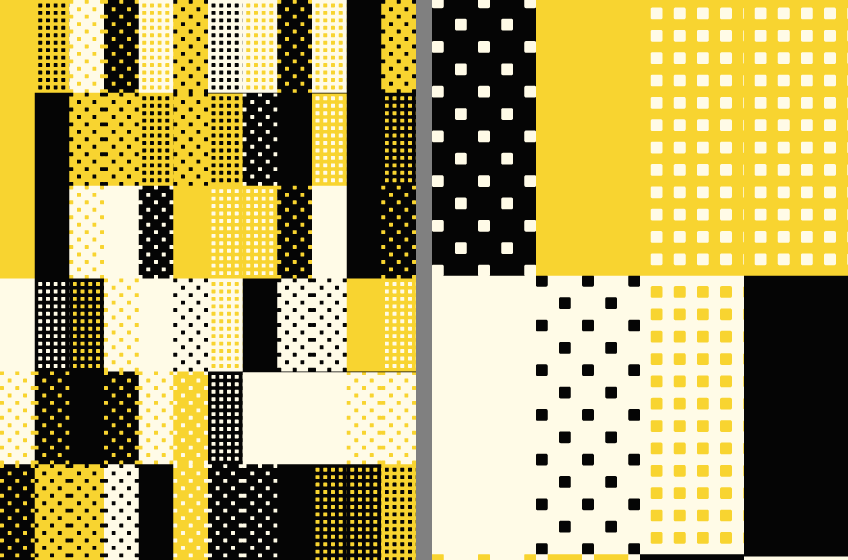
Left: the whole. Right: its middle third, enlarged.
A WebGL 1 fragment shader for this pattern:

```glsl
precision highp float;
// A patchwork of tall tiles in yellow, black and cream: plain, gridded or dotted.
// A hash of each tile's cell picks its style, ground and ink; the marks are
// rounded squares on a lattice centred in the tile, averaged over subsamples.

uniform vec2 u_resolution;

const vec3 YELLOW = vec3(0.973, 0.831, 0.188);
const vec3 BLACK  = vec3(0.020, 0.020, 0.018);
const vec3 CREAM  = vec3(1.000, 0.984, 0.906);

// Lengths are in tile widths.
const float COLUMNS = 12.0;
const float ROWS = 6.0;
const float TILE_HEIGHT = 2.704;
const float BOTTOM_MARGIN = 0.085;        // extra height of the lowest row
const vec2  PITCH = vec2(0.2225, 0.217);  // spacing of the mark lattice
const float MARK_HALF = 0.057;
const float MARK_ROUND = 0.016;
const float GRID_SHIFT = -0.007;          // leaves a faint sliver at the edge
const float SEAM_WIDTH = 0.022;
const float SEAM_FIRST_COLUMN = 6.0;
const float SEAM_ROW_STEP = 3.0;
const float SEED = 7.0;
const int   SUBSAMPLES = 4;

// Three independent values in 0..1 for one cell.
vec3 hash3(vec2 cell) {
  vec3 q = fract(vec3(cell.xyx + SEED) * vec3(0.1031, 0.1030, 0.0973));
  q += dot(q, q.yxz + 33.33);
  return fract((q.xxy + q.yzz) * q.zyx);
}

vec3 palette(float index) {
  return index < 0.5 ? YELLOW : (index < 1.5 ? BLACK : CREAM);
}

float roundedSquare(vec2 p) {
  vec2 d = abs(p) - (MARK_HALF - MARK_ROUND);
  return length(max(d, 0.0)) + min(max(d.x, d.y), 0.0) - MARK_ROUND;
}

// Full lattice with the tile centre between four marks.
float gridMarks(vec2 p) {
  vec2 q = (p - vec2(GRID_SHIFT, 0.0)) / PITCH;
  return roundedSquare((fract(q) - 0.5) * PITCH);
}

// Checkerboard half of a lattice with a mark on the tile centre.
float dotMarks(vec2 p) {
  vec2 id = floor(p / PITCH + 0.5);
  float empty = mod(id.x + id.y, 2.0);
  return roundedSquare(p - id * PITCH) + empty;
}

vec3 patchwork(vec2 p) {
  p.y -= BOTTOM_MARGIN;
  vec2 cell = vec2(floor(p.x), clamp(floor(p.y / TILE_HEIGHT), 0.0, ROWS - 1.0));
  vec2 local = p - (cell + 0.5) * vec2(1.0, TILE_HEIGHT);

  // Style and colours, each of the three choices equally likely.
  vec3 pick = hash3(cell);
  float style = floor(pick.x * 3.0);
  float ground = floor(pick.y * 3.0);
  float ink = mod(ground + 1.0 + floor(pick.z * 2.0), 3.0);

  float marks = 1.0;
  if (style > 1.5) marks = dotMarks(local);
  else if (style > 0.5) marks = gridMarks(local);
  vec3 color = marks < 0.0 ? palette(ink) : palette(ground);

  // Thin dark seam above the right half of some rows.
  bool seamRow = abs(mod(cell.y, SEAM_ROW_STEP) - 1.0) < 0.5;
  bool atTop = TILE_HEIGHT * 0.5 - local.y < SEAM_WIDTH;
  if (seamRow && atTop && cell.x >= SEAM_FIRST_COLUMN) color = BLACK;
  return color;
}

void main() {
  vec2 extent = vec2(COLUMNS, TILE_HEIGHT * (ROWS - 1.0 / 32.0) + 2.0 * BOTTOM_MARGIN);
  vec3 sum = vec3(0.0);
  for (int j = 0; j < SUBSAMPLES; j++) {
    for (int i = 0; i < SUBSAMPLES; i++) {
      vec2 offset = (vec2(float(i), float(j)) + 0.5) / float(SUBSAMPLES) - 0.5;
      sum += patchwork((gl_FragCoord.xy + offset) / u_resolution * extent);
    }
  }
  gl_FragColor = vec4(sum / float(SUBSAMPLES * SUBSAMPLES), 1.0);
}
```
